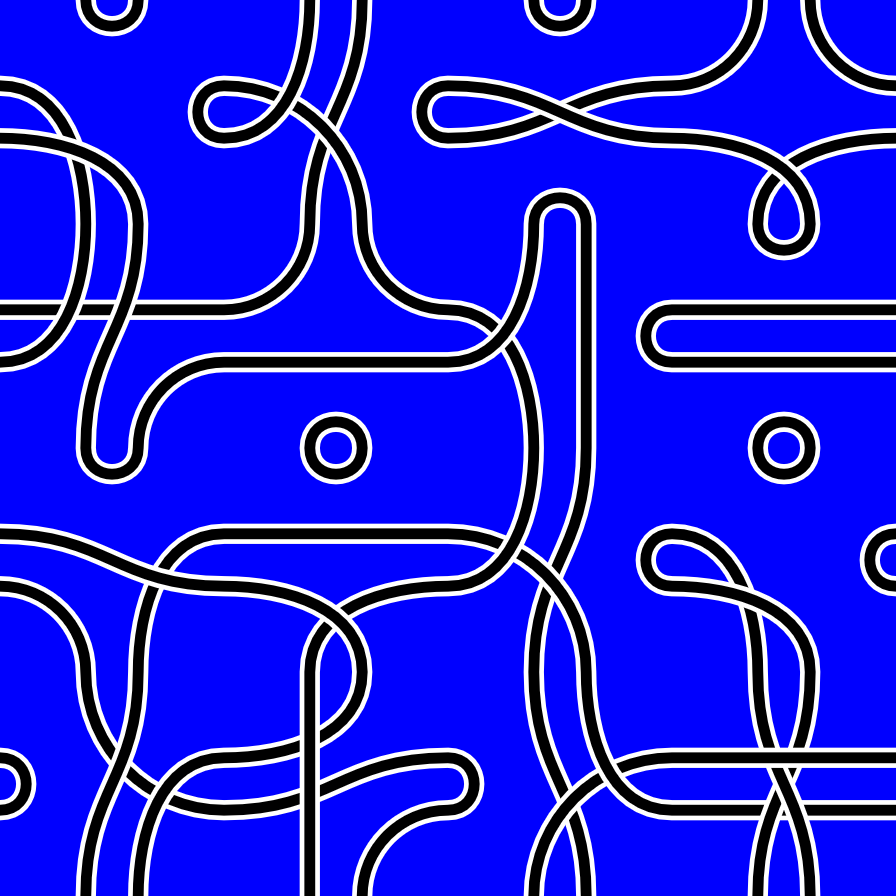
This pattern is drawn by a WebGL 1 fragment shader. Its source:

```glsl
precision highp float;
// Woven Truchet tiles: every tile has two cord ends on each side, and the
// eight ends are joined in random pairs by smooth Bezier curves. Each cord
// has a pale outline, so later cords pass over the earlier ones.

uniform vec2 u_resolution;

#define TILES 4.0          // tiles across the canvas
#define END_OFFSET 0.117   // cord ends from the middle of a side
#define CORE_RADIUS 0.0242 // half width of the dark core
#define CORD_RADIUS 0.0452 // half width including the outline
#define SHUFFLE 0.62       // chance of each swap; lower gives more U-turns
#define SEED 17.0
#define GROUND_COLOR vec3(0.0, 0.0, 1.0)
#define OUTLINE_COLOR vec3(1.0)
#define CORE_COLOR vec3(0.0)

const float HALF_PI = 1.5707963;
const int SEGMENTS = 16;

float hash(vec2 tile, float salt) {
  vec3 p = fract(vec3(tile + SEED, salt + 3.7) * 0.1031);
  p += dot(p, p.zyx + 31.32);
  return fract((p.x + p.y) * p.z);
}

// Inward normal of the side that holds a cord end (0 to 7).
vec2 inwardNormal(float end) {
  float angle = floor(end * 0.5 + 0.01) * HALF_PI;
  return vec2(sin(angle), cos(angle));
}

vec2 endPosition(float end, vec2 normal) {
  float side = mod(end, 2.0) < 0.5 ? -1.0 : 1.0;
  return -0.5 * normal + END_OFFSET * side * vec2(-normal.y, normal.x);
}

float segmentDistance(vec2 p, vec2 a, vec2 b) {
  vec2 ap = p - a, ab = b - a;
  return length(ap - ab * clamp(dot(ap, ab) / dot(ab, ab), 0.0, 1.0));
}

vec2 bezier(vec2 a, vec2 b, vec2 c, vec2 d, float t) {
  float s = 1.0 - t;
  return s * s * s * a + 3.0 * s * t * (s * b + t * c) + t * t * t * d;
}

// Distance to the curve that leaves both ends at right angles to their sides.
float cordDistance(vec2 p, float first, float last) {
  vec2 n0 = inwardNormal(first), n1 = inwardNormal(last);
  vec2 a = endPosition(first, n0), d = endPosition(last, n1);

  // Handle length for a U-turn, a crossing to the far side, or a corner.
  float facing = dot(n0, n1);
  float reach = facing > 0.5 ? 0.667 : (facing < -0.5 ? 0.46 : 0.39);
  reach *= distance(a, d);
  vec2 b = a + n0 * reach, c = d + n1 * reach;

  float nearest = 1.0;
  vec2 previous = a;
  for (int i = 1; i <= SEGMENTS; i++) {
    vec2 next = bezier(a, b, c, d, float(i) / float(SEGMENTS));
    nearest = min(nearest, segmentDistance(p, previous, next));
    previous = next;
  }
  return nearest;
}

float coverage(float dist, float radius, float pixel) {
  return clamp(0.5 + (radius - dist) / pixel, 0.0, 1.0);
}

void main() {
  float scale = TILES / min(u_resolution.x, u_resolution.y);
  vec2 grid = gl_FragCoord.xy * scale;
  vec2 tile = floor(grid);
  vec2 p = fract(grid) - 0.5;

  // Shuffle the eight ends; neighbours in the list become pairs.
  float ends[8];
  for (int i = 0; i < 8; i++) ends[i] = float(i);
  for (int i = 1; i < 8; i++) {
    float salt = float(i) * 2.0;
    float pick = floor(hash(tile, salt) * float(i + 1));
    if (hash(tile, salt + 1.0) > SHUFFLE) pick = float(i);
    for (int k = 0; k < 8; k++) {
      if (abs(float(k) - pick) < 0.5) {
        float held = ends[k];
        ends[k] = ends[i];
        ends[i] = held;
      }
    }
  }

  // Lay the four cords over each other.
  vec3 color = GROUND_COLOR;
  for (int i = 0; i < 4; i++) {
    float dist = cordDistance(p, ends[2 * i], ends[2 * i + 1]);
    color = mix(color, OUTLINE_COLOR, coverage(dist, CORD_RADIUS, scale));
    color = mix(color, CORE_COLOR, coverage(dist, CORE_RADIUS, scale));
  }
  gl_FragColor = vec4(color, 1.0);
}
```
